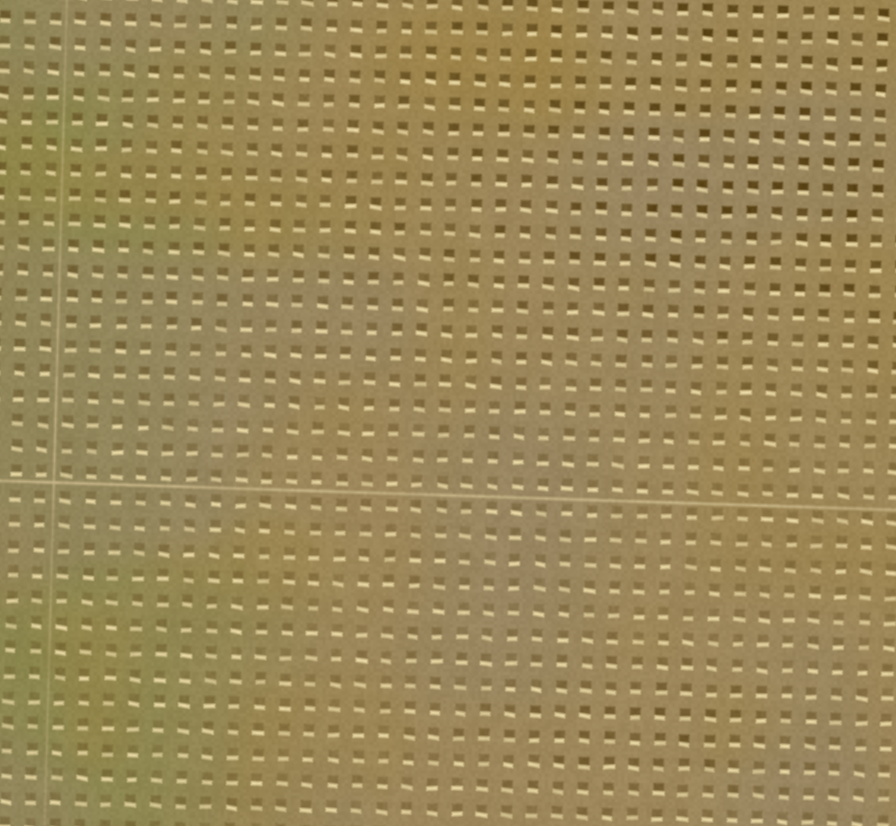
This texture is drawn by a WebGL 2 fragment shader. Its source:

```glsl
#version 300 es
precision highp float;
// Perforated tan sheet: tilted grid of small lit holes, crossed by two pale seams.

#define PITCH vec2(0.03037, 0.03051)
#define ANCHOR vec2(0.4746, 0.5825)
#define ROW_SLOPE 0.026
#define COLUMN_LEAN 0.032
#define HOLE_HALF vec2(0.0062, 0.0046)
#define LIP_HALF vec2(0.0066, 0.0024)
#define SOFTNESS 0.0024
#define JITTER 0.0016
#define GRAIN 0.035

uniform vec2 u_resolution;
out vec4 fragColor;

const vec3 TAN = vec3(0.615, 0.530, 0.355);
const vec3 OLIVE = vec3(0.545, 0.530, 0.305);
const vec3 GREEN_EDGE = vec3(0.490, 0.515, 0.215);
const vec3 OCHRE = vec3(0.620, 0.515, 0.270);
const vec3 MAUVE = vec3(0.590, 0.525, 0.395);
const vec3 HOLE = vec3(0.350, 0.260, 0.080);
const vec3 LIP = vec3(0.910, 0.845, 0.640);
const vec3 SEAM = vec3(0.780, 0.710, 0.530);

float hash(vec2 p) {
    vec3 q = fract(p.xyx * 0.1031);
    q += dot(q, q.yzx + 33.33);
    return fract((q.x + q.y) * q.z);
}

float noise(vec2 p) {
    vec2 i = floor(p), f = fract(p);
    f = f * f * (3.0 - 2.0 * f);
    return mix(mix(hash(i), hash(i + vec2(1, 0)), f.x),
               mix(hash(i + vec2(0, 1)), hash(i + vec2(1, 1)), f.x), f.y);
}

// Soft patch that fades with distance from its centre
float patchAt(vec2 p, vec2 centre, vec2 size) {
    vec2 d = (p - centre) / size;
    return exp(-dot(d, d));
}

// Soft coverage of a slightly rounded box
float boxMask(vec2 p, vec2 halfSize, float blur) {
    vec2 d = abs(p) - halfSize + 0.001;
    float dist = length(max(d, 0.0)) + min(max(d.x, d.y), 0.0) - 0.001;
    return 1.0 - smoothstep(-blur, blur, dist);
}

float lineMask(float dist, float halfWidth, float blur) {
    return 1.0 - smoothstep(halfWidth - blur, halfWidth + blur, abs(dist));
}

// Uneven sheet colour with a green left side and warm stains
vec3 sheet(vec2 p) {
    float blotch = noise(p * 7.0 + 11.0);
    vec3 c = mix(OLIVE, TAN, smoothstep(0.0, 0.48, p.x + 0.16 * (blotch - 0.5)));
    c = mix(c, GREEN_EDGE, 0.75 * patchAt(p, vec2(-0.03, 0.12), vec2(0.10, 0.40)));
    float warm = patchAt(p, vec2(0.56, 0.07), vec2(0.14, 0.10))
               + 0.6 * patchAt(p, vec2(0.32, 0.28), vec2(0.07))
               + 0.6 * patchAt(p, vec2(0.42, 0.46), vec2(0.06))
               + 0.6 * patchAt(p, vec2(1.08, 0.24), vec2(0.12, 0.30));
    c = mix(c, OCHRE, min(0.8 * warm + 0.35 * smoothstep(0.55, 0.9, noise(p * 9.0)), 0.9));
    c = mix(c, MAUVE, 0.6 * smoothstep(0.5, 0.85, noise(p * 5.0 + 40.0)));
    return c + 0.018 * (noise(p * 38.0) - 0.5);
}

// How dark the holes look across the sheet
float holeDepth(vec2 p) {
    float upperRight = smoothstep(0.3, 1.0, p.x) * (1.0 - smoothstep(0.20, 0.62, p.y));
    return 0.30 + 0.22 * (1.0 - smoothstep(0.25, 0.6, p.y)) + 0.42 * upperRight
         + 0.35 * patchAt(p, vec2(0.78, 0.89), vec2(0.20, 0.08));
}

void main() {
    vec2 p = gl_FragCoord.xy / u_resolution.y;
    p.y = 1.0 - p.y;
    float blur = max(SOFTNESS, 0.8 / u_resolution.y);
    vec3 color = sheet(p);

    // Tilted grid, with small shifts from hole to hole
    vec2 d = p - ANCHOR;
    vec2 grid = vec2(d.x + COLUMN_LEAN * d.y, d.y - ROW_SLOPE * d.x) / PITCH;
    vec2 id = floor(grid + 0.5);
    vec2 seed = id + 100.0;
    vec2 local = (grid - id) * PITCH;
    local += JITTER * (vec2(hash(seed), hash(seed + 57.0)) - 0.5);

    // Dark opening above a bright lower lip
    float opening = boxMask(local + vec2(0.0, 0.0035), HOLE_HALF, blur);
    float depth = holeDepth(p) * mix(0.75, 1.2, hash(seed + 131.0));
    color = mix(color, HOLE, opening * min(depth, 1.0));
    vec2 lipPos = local - vec2(0.0, 0.0040);
    lipPos.y -= lipPos.x * 0.3 * (hash(seed + 211.0) - 0.3);
    float lipWidth = mix(0.85, 1.1, hash(seed + 17.0));
    float lip = boxMask(lipPos, LIP_HALF * vec2(lipWidth, 1.0), blur);
    color = mix(color, LIP, lip * mix(0.68, 1.0, hash(seed + 313.0)));

    // Seams: one across, a fainter one down the left
    float across = lineMask(p.y - 0.582 - 0.0326 * p.x, 0.0018, blur);
    color = mix(color, SEAM, across * mix(0.65, 0.95, noise(p * 24.0)));
    float down = lineMask(p.x - 0.081 + 0.027 * p.y, 0.0014, blur);
    float wear = 0.4 + 0.3 * patchAt(p, vec2(0.07, 0.47), vec2(0.2, 0.16));
    color = mix(color, SEAM, down * wear * mix(0.6, 1.2, noise(p * 20.0 + 9.0)));

    // Fine grain
    color += GRAIN * (noise(p * 260.0) - 0.5);
    fragColor = vec4(clamp(color, 0.0, 1.0), 1.0);
}
```
